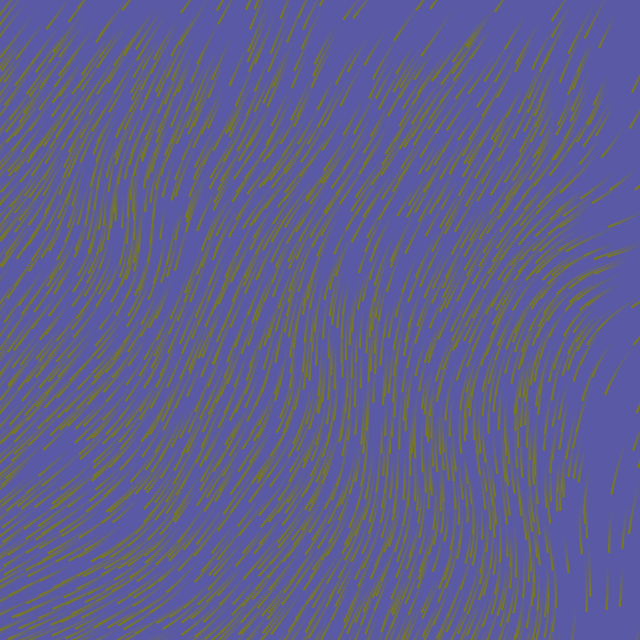
Write a three.js fragment shader that draws this pattern.

```glsl
// Fine olive streaks drifting down a curving flow field over a flat blue ground.
// Each grid cell may hold one streak head; its fading tail bends along the field.
// A pixel keeps the strongest tail found among the cells that can reach it.
varying vec2 vUv;

const vec3 GROUND = vec3(0.35, 0.35, 0.65);
const vec3 OLIVE = vec3(0.49, 0.49, 0.06);
const float CELLS = 48.0;
const float MIN_LENGTH = 0.055;
const float MAX_LENGTH = 0.102;
const float SOFT_EDGE = 0.0011;

float hash(vec2 p, float seed) {
  vec3 q = fract(vec3(p.xyx) * vec3(0.1031, 0.1030, 0.0973) + seed * 0.137);
  q += dot(q, q.yzx + 33.33);
  return fract((q.x + q.y) * q.z);
}

float valueNoise(vec2 p, float seed) {
  vec2 cell = floor(p);
  vec2 f = fract(p);
  f = f * f * (3.0 - 2.0 * f);
  float low = mix(hash(cell, seed), hash(cell + vec2(1.0, 0.0), seed), f.x);
  float high = mix(hash(cell + vec2(0.0, 1.0), seed), hash(cell + 1.0, seed), f.x);
  return mix(low, high, f.y);
}

// Smooth local turn of the flow, in degrees
float bend(vec2 p, vec2 center, float radius, float degrees) {
  vec2 d = (p - center) / radius;
  return degrees * exp(-dot(d, d));
}

// Direction in which tails point, in radians
float flowAngle(vec2 p) {
  float angle = 60.0 + 8.0 * (p.x - 0.5);
  angle += bend(p, vec2(0.20, 0.66), 0.10, 30.0);
  angle += bend(p, vec2(0.54, 0.44), 0.11, 30.0);
  angle += bend(p, vec2(0.74, 0.26), 0.16, 40.0);
  angle += bend(p, vec2(0.95, 0.08), 0.15, 24.0);
  angle += bend(p, vec2(0.95, 0.62), 0.14, -42.0);
  angle += bend(p, vec2(0.10, 0.00), 0.22, -36.0);
  angle += 20.0 * (valueNoise(p * 7.0 + 20.0, 1.0) - 0.5);
  return radians(angle);
}

// Chance that a cell holds a streak: patchy, thinning at the top and right
float density(vec2 p) {
  float top = 1.0 - smoothstep(0.80, 0.99, p.y);
  float right = 1.0 - smoothstep(0.84, 0.97, p.x);
  float patches = 0.45 + 0.95 * valueNoise(p * 11.0 + 40.0, 2.0);
  return patches * mix(0.22, 1.0, top) * mix(0.10, 1.0, right);
}

// Strength of one tail at an offset from its head
float streak(vec2 offset, float angle, float tailLength) {
  vec2 along = vec2(cos(angle), sin(angle));
  float travel = dot(offset, along);
  float side = abs(dot(offset, vec2(-along.y, along.x)));
  float t = clamp(travel / tailLength, 0.0, 1.0);
  float halfWidth = mix(0.0017, 0.0022, t);
  float body = 1.0 - smoothstep(halfWidth - SOFT_EDGE, halfWidth + SOFT_EDGE, side);
  float cap = smoothstep(-SOFT_EDGE, SOFT_EDGE, travel);
  return body * cap * pow(1.0 - t, 1.5);
}

void main() {
  vec2 home = floor(vUv * CELLS);
  float pixelAngle = flowAngle(vUv);
  float strength = 0.0;

  // Heads lie below the pixel, mostly to its left
  for (int j = -5; j <= 0; j++) {
    for (int i = -5; i <= 2; i++) {
      vec2 cell = home + vec2(float(i), float(j));
      vec2 id = cell + 100.0;
      vec2 head = (cell + vec2(hash(id, 3.0), hash(id, 4.0))) / CELLS;
      vec2 offset = vUv - head;
      float reach = length(offset);
      float side = abs(offset.y * cos(pixelAngle) - offset.x * sin(pixelAngle));

      // Skip heads that are too far away or well off the flow line
      if (reach < MAX_LENGTH && side < 0.004 + 0.5 * reach) {
        if (hash(id, 5.0) < density(head)) {
          // The chord of a bent tail follows the mean of its end angles
          float chordAngle = 0.5 * (pixelAngle + flowAngle(head));
          float tailLength = mix(MIN_LENGTH, MAX_LENGTH, hash(id, 6.0));
          strength = max(strength, streak(offset, chordAngle, tailLength));
        }
      }
    }
  }

  gl_FragColor = vec4(mix(GROUND, OLIVE, strength), 1.0);
}
```
